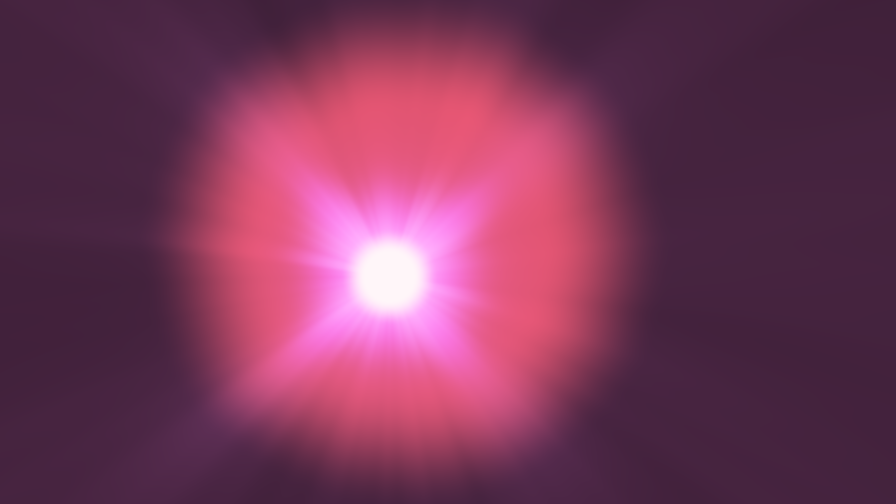
Give the GLSL for this background, as a WebGL 1 fragment shader.

```glsl
precision highp float;
// A glowing white and magenta star with diagonal rays in a soft red halo on dusky plum.

#define STAR_POS vec2(-0.116, -0.049)
#define HALO_POS vec2(-0.086, 0.008)
#define HALO_INNER 0.27
#define HALO_OUTER 0.53
#define RAY_ANGLE 0.73
#define RAY_SHARPNESS 5.0
#define GLOW_RADIUS 0.165
#define CORE_RADIUS 0.072

uniform vec2 u_resolution;

const vec3 PLUM = vec3(0.255, 0.130, 0.230);
const vec3 RED = vec3(0.880, 0.325, 0.425);
const vec3 ROSE = vec3(0.930, 0.390, 0.640);
const vec3 MAUVE = vec3(0.200, 0.095, 0.190);
const vec3 MAGENTA = vec3(1.000, 0.450, 0.970);
const vec3 PALE = vec3(1.000, 0.800, 1.000);
const vec3 WHITE = vec3(1.000, 0.965, 0.975);

float hash(vec2 p) {
  vec3 q = fract(vec3(p.xyx) * 0.1031);
  q += dot(q, q.yzx + 33.33);
  return fract((q.x + q.y) * q.z);
}

float noise(vec2 p) {
  vec2 cell = floor(p);
  vec2 f = fract(p);
  f = f * f * (3.0 - 2.0 * f);
  float low = mix(hash(cell), hash(cell + vec2(1.0, 0.0)), f.x);
  float high = mix(hash(cell + vec2(0.0, 1.0)), hash(cell + 1.0), f.x);
  return mix(low, high, f.y);
}

// Radial streaks: noise sampled around the unit circle, so it has no seam.
float streaks(vec2 dir, float r) {
  float sum = 0.0;
  float weight = 0.5;
  float frequency = 4.0;
  for (int i = 0; i < 3; i++) {
    sum += weight * noise(dir * frequency + r * 0.8 + 20.0);
    weight *= 0.5;
    frequency *= 2.1;
  }
  return sum / 0.875 - 0.5;
}

void main() {
  vec2 p = (gl_FragCoord.xy - 0.5 * u_resolution) / u_resolution.y;
  vec2 d = p - STAR_POS;
  float r = length(d);
  vec2 dir = d / max(r, 0.0001);
  float angle = atan(dir.y, dir.x);
  float streak = streaks(dir, r);

  // Four diagonal rays
  float cross4 = 0.5 + 0.5 * cos(4.0 * (angle - RAY_ANGLE));
  float ray = pow(cross4, RAY_SHARPNESS);

  // Plum backdrop with faint streaks
  vec3 color = PLUM * (1.0 + 0.28 * streak);
  color += MAUVE * 0.25 * exp(-2.2 * r);

  // Red halo, its rim slightly ragged
  float haloDist = length(p - HALO_POS) - 0.03 * streak;
  float halo = 1.0 - smoothstep(HALO_INNER, HALO_OUTER, haloDist);
  color = mix(color, RED * (1.0 + 0.08 * streak), halo);

  // Rays tint the halo and reach past its rim
  color = mix(color, ROSE, 0.65 * ray * halo * exp(-3.0 * r * r));
  color += MAUVE * ray * (1.0 - halo) * exp(-5.0 * r * r);

  // Wide rose bloom, then the pointed magenta glow
  color = mix(color, ROSE, 0.85 * exp(-pow(r / 0.23, 2.0)));
  float reach = GLOW_RADIUS * (1.0 + 0.38 * ray + 0.25 * streak);
  float glow = exp(-pow(r / reach, 4.0));
  color = mix(color, MAGENTA, glow);

  // Pale spikes and the white core
  float spike = CORE_RADIUS * (1.4 + 0.4 * cross4 + 0.8 * streak);
  color = mix(color, PALE, 0.95 * exp(-pow(r / spike, 2.5)));
  float core = 1.0 - smoothstep(0.65 * CORE_RADIUS, 1.35 * CORE_RADIUS, r);
  color = mix(color, WHITE, core);

  gl_FragColor = vec4(clamp(color, 0.0, 1.0), 1.0);
}
```
